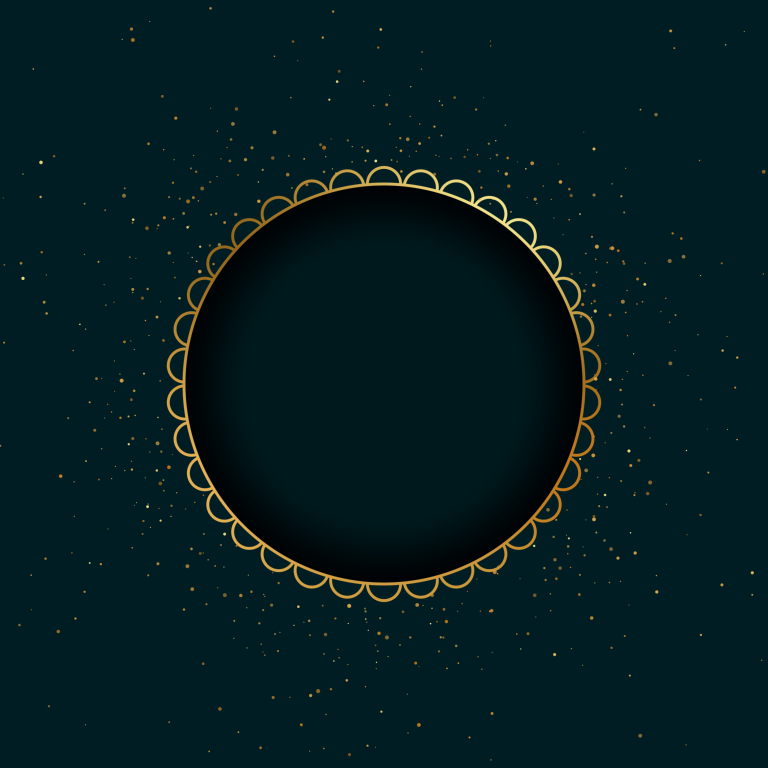
Give the GLSL for this background, as a three.js fragment shader.

```glsl
varying vec2 vUv;

const float TAU = 6.2831853;
const float RING_RADIUS = 0.2604;
const float LINE_HALF_WIDTH = 0.0019;
const float SCALLOP_COUNT = 34.0;
const float SCALLOP_RADIUS = 0.0216;

const vec3 TEAL = vec3(0.0, 0.115, 0.138);
const vec3 DISC_TEAL = vec3(0.0, 0.098, 0.112);
const vec3 DISC_SHADE = vec3(0.0, 0.012, 0.022);
const vec3 GOLD = vec3(0.80, 0.60, 0.24);
const vec3 PALE_GOLD = vec3(0.95, 0.89, 0.54);
const vec3 BRONZE = vec3(0.58, 0.40, 0.10);
const vec3 AMBER = vec3(0.76, 0.47, 0.10);
const vec3 HONEY = vec3(0.90, 0.70, 0.34);

// Hash: three values from 0 to 1 for each cell
vec3 hash3(vec2 cell, float seed) {
  vec3 q = fract(vec3(cell.xyx + seed) * vec3(0.1031, 0.1030, 0.0973));
  q += dot(q, q.yxz + 33.33);
  return fract((q.xxy + q.yzz) * q.zyx);
}

// Smooth coverage of a shape from its signed distance
float cover(float dist, float blur) {
  return 1.0 - smoothstep(-blur, blur, dist);
}

float angularGlow(float angle, float center, float tightness) {
  return exp(tightness * (cos(angle - center) - 1.0));
}

// Metallic sheen around the frame, angle clockwise from the top
vec3 metal(float angle) {
  vec3 color = mix(GOLD, HONEY, angularGlow(angle, -2.0, 4.0));
  color = mix(color, BRONZE, angularGlow(angle, -0.80, 6.0));
  color = mix(color, PALE_GOLD, angularGlow(angle, 0.58, 5.0));
  color = mix(color, BRONZE, 0.9 * angularGlow(angle, 1.60, 14.0));
  return mix(color, AMBER, angularGlow(angle, 2.02, 12.0));
}

// Distance to the nearest small circle in a ring of repeats
float scallopLine(float radius, float angle, float count, float size) {
  float slice = TAU / count;
  float local = mod(angle + 0.5 * slice, slice) - 0.5 * slice;
  vec2 p = radius * vec2(sin(local), cos(local));
  return abs(length(p - vec2(0.0, RING_RADIUS)) - size);
}

// Chance of a speck, dense near the frame and sparse far away
float speckDensity(float radius) {
  float falloff = (radius - 0.29) / 0.085;
  return smoothstep(0.262, 0.295, radius) * (0.035 + 0.34 * exp(-falloff * falloff));
}

// One jittered grid of gold specks: colour and coverage
vec4 specks(vec2 uv, float cells, float seed, float blur) {
  vec2 cell = floor(uv * cells);
  vec3 place = hash3(cell, seed);
  vec3 look = hash3(cell, seed + 57.0);
  vec2 center = (cell + mix(vec2(0.18), vec2(0.82), place.xy)) / cells;
  float size = mix(0.0006, 0.0026, look.x * look.x);
  float present = step(place.z, speckDensity(length(center - 0.5)));
  vec3 color = mix(AMBER, HONEY, look.y);
  color = mix(color, PALE_GOLD, smoothstep(0.85, 1.0, look.z));
  float opacity = mix(0.55, 1.0, look.z);
  return vec4(color, present * opacity * cover(length(uv - center) - size, blur));
}

void main() {
  vec2 p = vUv - 0.5;
  float radius = length(p);
  float angle = atan(p.x, p.y);
  float blur = max(0.75 * fwidth(vUv.x), 0.0004);
  vec3 color = TEAL;

  // Scalloped edge
  vec3 frameColor = metal(angle);
  float scallops = scallopLine(radius, angle, SCALLOP_COUNT, SCALLOP_RADIUS);
  color = mix(color, frameColor, cover(scallops - LINE_HALF_WIDTH, blur));

  // Scattered gold dust
  for (int i = 0; i < 2; i++) {
    float layer = float(i);
    vec4 dust = specks(vUv + 0.0071 * layer, 60.0 - 7.0 * layer, 11.0 + 83.0 * layer, blur);
    color = mix(color, dust.rgb, dust.a);
  }

  // Sunken disc with inner shadow
  float shade = smoothstep(0.175, RING_RADIUS, radius);
  vec3 disc = mix(DISC_TEAL, DISC_SHADE, shade);
  color = mix(color, disc, cover(radius - RING_RADIUS, blur));

  // Main ring
  float ring = abs(radius - RING_RADIUS) - LINE_HALF_WIDTH;
  color = mix(color, frameColor, cover(ring, blur));

  gl_FragColor = vec4(color, 1.0);
}
```
